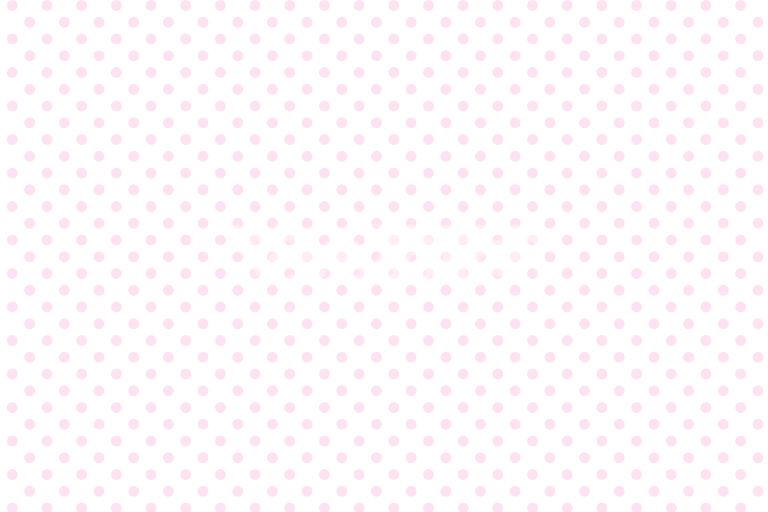
Reproduce this pattern procedurally as a Shadertoy shader.

```glsl
float hash(vec2 p) {
    return fract(sin(dot(p, vec2(127.1, 311.7))) * 43758.5453);
}

float valueNoise(vec2 p) {
    vec2 cell = floor(p);
    vec2 f = fract(p);
    f = f * f * (3.0 - 2.0 * f);
    return mix(mix(hash(cell), hash(cell + vec2(1.0, 0.0)), f.x),
               mix(hash(cell + vec2(0.0, 1.0)), hash(cell + vec2(1.0, 1.0)), f.x), f.y);
}

// Signed distance to the nearest dot of a staggered grid
float staggeredDots(vec2 p, vec2 pitch, float radius) {
    float row = round(p.y / pitch.y);
    float shift = 0.5 * pitch.x * mod(row, 2.0);
    float x = p.x - shift;
    vec2 local = vec2(x - pitch.x * round(x / pitch.x), p.y - row * pitch.y);
    return length(local) - radius;
}

// Soft-edged box used to confine the faded dots
float boxMask(vec2 p, vec2 center, vec2 halfSize, float softness) {
    vec2 d = abs(p - center) - halfSize;
    return 1.0 - smoothstep(0.0, softness, max(d.x, d.y));
}

void mainImage(out vec4 fragColor, in vec2 fragCoord) {
    // Width is one unit, measured from the upper left corner
    vec2 uv = vec2(fragCoord.x, iResolution.y - fragCoord.y) / iResolution.x;
    float pixel = 1.0 / iResolution.x;

    float dist = staggeredDots(uv - vec2(0.0160, 0.0072), vec2(0.04516, 0.02181), 0.0070);
    float dots = 1.0 - smoothstep(-0.6 * pixel, 0.6 * pixel, dist);

    // Patchy fading across a few central rows
    float band = boxMask(uv, vec2(0.505, 0.329), vec2(0.200, 0.034), 0.004);
    float wear = band * smoothstep(0.25, 0.55, valueNoise(uv * 110.0));

    vec3 pink = mix(vec3(1.0, 0.885, 0.945), vec3(1.0, 0.93, 0.972), wear);
    fragColor = vec4(mix(vec3(1.0), pink, dots), 1.0);
}
```
